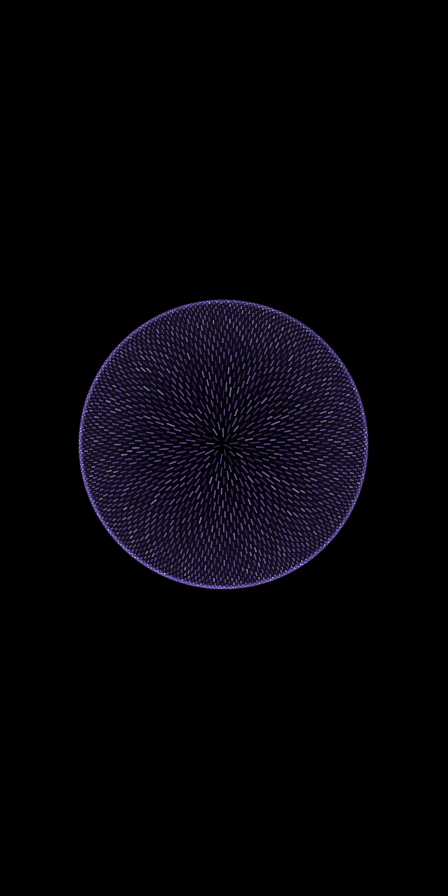
Write a WebGL 2 fragment shader that draws this background.

```glsl
#version 300 es
precision highp float;
// A dark violet dome seen from its pole, on black: short radial dashes sit on
// a golden-angle spiral over a hemisphere, so they crowd toward the rim.
// Each pixel inspects only the spiral indices close to its own height.

uniform vec2 u_resolution;
out vec4 fragColor;

const vec2 CENTER = vec2(0.4987, 0.504);   // fraction of the canvas
const float RADIUS = 0.323;                // in canvas widths
const float COUNT = 2500.0;                // dashes on the hemisphere
const int WINDOW = 85;                     // spiral neighbours on each side
const float DASH_HALF_ANGLE = 0.028;       // polar half length, radians
const float DASH_HALF_WIDTH = 0.0052;      // in dome radii
const float GOLDEN_TURN = 0.61803399;
const float TAU = 6.2831853;

const vec3 HAZE_INNER = vec3(0.022, 0.012, 0.050);
const vec3 HAZE_OUTER = vec3(0.075, 0.058, 0.125);
const vec3 DASH_VIOLET = vec3(0.30, 0.22, 0.48);
const vec3 DASH_PALE = vec3(0.56, 0.54, 0.66);
const vec3 RIM_COLOR = vec3(0.27, 0.21, 0.42);
const vec2 RIM_LIGHT = vec2(-0.6, -0.8);   // direction of the brighter rim

float hash(float n) {
    return fract(sin(n * 12.9898) * 43758.5453);
}

// Coverage of one radial dash, measured on the projected disc.
float dashCoverage(vec2 p, float index, float pixel) {
    float polar = acos(clamp(1.0 - index / COUNT, 0.0, 1.0));
    float turn = TAU * fract(index * GOLDEN_TURN);
    vec2 axis = vec2(cos(turn), sin(turn));
    float halfLength = DASH_HALF_ANGLE * mix(0.6, 1.1, hash(index + 7.0));
    float inner = sin(max(polar - halfLength, 0.0));
    float outer = sin(min(polar + halfLength, 0.25 * TAU));
    float along = clamp(dot(p, axis), inner, outer);
    float d = length(p - axis * along);
    return 1.0 - smoothstep(DASH_HALF_WIDTH - 0.5 * pixel,
                            DASH_HALF_WIDTH + 0.5 * pixel, d);
}

// Sum of the dashes around this point of the dome.
vec3 dashes(vec2 p, float pixel) {
    float height = sqrt(max(1.0 - dot(p, p), 0.0));
    float nearest = floor(COUNT * (1.0 - height));
    vec3 light = vec3(0.0);
    for (int k = -WINDOW; k <= WINDOW; k++) {
        float index = nearest + float(k) + 0.5;
        if (index < 1.0 || index > COUNT) continue;
        float cover = dashCoverage(p, index, pixel);
        if (cover <= 0.0) continue;
        float tone = hash(index);
        float strength = mix(0.35, 1.0, hash(index + 31.0));
        light += cover * strength * mix(DASH_VIOLET, DASH_PALE, tone * tone);
    }
    return light;
}

void main() {
    vec2 p = (gl_FragCoord.xy - CENTER * u_resolution) / (u_resolution.x * RADIUS);
    float pixel = 1.0 / (u_resolution.x * RADIUS);
    float r = length(p);
    vec3 color = vec3(0.0);

    if (r < 1.0 + pixel) {
        // Haze, with an almost black pole
        color = mix(HAZE_INNER, HAZE_OUTER, smoothstep(0.2, 1.0, r));
        color *= smoothstep(0.0, 0.2, r);

        // Dashes, softly limited where they overlap
        vec3 light = dashes(p, pixel);
        color += light / (1.0 + 0.45 * light);

        // Lavender rim
        float side = 1.0 + 0.25 * dot(p, RIM_LIGHT);
        color += RIM_COLOR * side * smoothstep(0.965, 0.995, r);
        color *= 1.0 - smoothstep(1.0 - pixel, 1.0 + pixel, r);
    }
    fragColor = vec4(color, 1.0);
}
```
